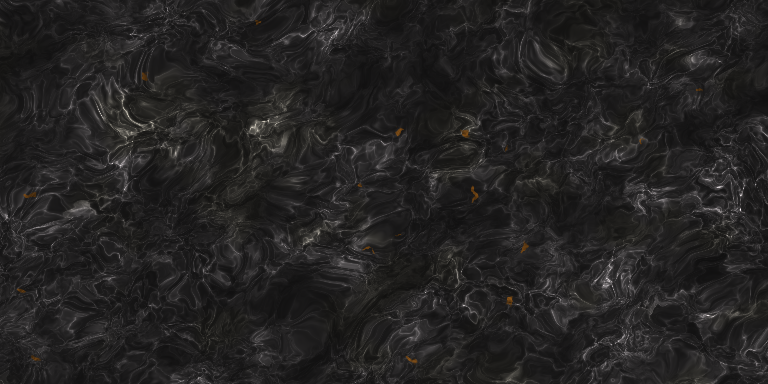
A WebGL 1 fragment shader for this texture:

```glsl
precision highp float;

// Polished black stone: dark clots wrapped in crinkled, thin grey veins.
// Warped cellular edges at three scales form the veins; layered noise adds
// clouds and grain, an exponential sets the tones, and rust flecks lie on top.

uniform vec2 u_resolution;

const mat2 OCTAVE_TURN = mat2(0.8, 0.6, -0.6, 0.8);

vec2 hash2(vec2 p) {
  vec3 h = fract(p.xyx * vec3(0.1031, 0.1030, 0.0973));
  h += dot(h, h.yzx + 33.33);
  return fract((h.xx + h.yz) * h.zy);
}

mat2 rotation(float angle) {
  float c = cos(angle), s = sin(angle);
  return mat2(c, s, -s, c);
}

float valueNoise(vec2 p) {
  vec2 cell = floor(p), f = fract(p);
  f = f * f * (3.0 - 2.0 * f);
  float low = mix(hash2(cell).x, hash2(cell + vec2(1.0, 0.0)).x, f.x);
  float high = mix(hash2(cell + vec2(0.0, 1.0)).x, hash2(cell + 1.0).x, f.x);
  return mix(low, high, f.y);
}

// Three octaves, centred on zero
float layeredNoise(vec2 p) {
  float sum = 0.0, weight = 0.57;
  for (int i = 0; i < 3; i++) {
    sum += weight * (valueNoise(p) - 0.5);
    p = OCTAVE_TURN * p * 2.03 + 17.3;
    weight *= 0.5;
  }
  return sum;
}

vec2 warp(vec2 p, float frequency, float amount) {
  vec2 q = p * frequency;
  return p + amount * vec2(layeredNoise(q), layeredNoise(q + 37.7));
}

// x: gap between the two nearest seeds, zero on cell edges; y: cell random
vec2 cellular(vec2 p) {
  vec2 base = floor(p), f = fract(p);
  float nearest = 8.0, second = 8.0, id = 0.0;
  for (int j = -1; j <= 1; j++) {
    for (int i = -1; i <= 1; i++) {
      vec2 offset = vec2(float(i), float(j));
      vec2 seed = hash2(base + offset);
      float d = length(offset + seed - f);
      if (d < nearest) {
        second = nearest;
        nearest = d;
        id = fract(seed.x * 7.0 + seed.y * 13.0);
      } else {
        second = min(second, d);
      }
    }
  }
  return vec2(second - nearest, id);
}

// Thin bright cell edges that fade in and out in patches
float veins(vec2 edge, vec2 p, float patchScale, float sharpness) {
  float visible = smoothstep(-0.15, 0.17, layeredNoise(p * patchScale));
  return visible * exp(-edge.x * sharpness);
}

// Sparse ragged ellipses, one at most per grid cell
float flecks(vec2 p, float frequency, float chance) {
  vec2 q = p * frequency, cell = floor(q);
  vec2 place = hash2(cell + 51.0), shape = hash2(cell + 93.0);
  vec2 d = rotation(shape.x * 3.1416) * (fract(q) - mix(vec2(0.25), vec2(0.75), place));
  float size = mix(0.6, 1.2, shape.y);
  float inside = 1.0 - smoothstep(0.6, 1.15, length(d / vec2(0.085, 0.045)) / size);
  return inside * step(hash2(cell + 131.0).x, chance);
}

void main() {
  vec2 p = gl_FragCoord.xy / u_resolution.y;

  // Slanted, slightly stretched and crumpled stone space
  vec2 slanted = rotation(-0.45) * p * vec2(0.85, 1.1) + 20.0;
  vec2 stone = warp(warp(slanted, 5.0, 0.16), 22.0, 0.085);

  // Veins at three scales
  vec2 coarse = cellular(stone * 17.0);
  vec2 medium = cellular(stone * 33.0 + 40.0);
  vec2 fine = cellular(stone * 62.0 + 80.0);
  float veining = 2.2 * veins(coarse, slanted, 6.0, 9.0)
                + 2.0 * veins(medium, slanted + 5.0, 9.0, 8.0)
                + 1.4 * veins(fine, slanted + 9.0, 13.0, 6.0);

  // Broad clouds, dark clots, flat cell tones and fine grain
  float cloud = 2.0 * layeredNoise(p * 2.6 + 3.0);
  float clots = 3.2 * layeredNoise(stone * 14.0);
  float cellTone = 0.9 * (medium.y - 0.5) * smoothstep(0.0, 0.2, medium.x);
  float grain = 3.0 * layeredNoise(stone * vec2(65.0, 95.0));

  float level = veining + cloud + clots + cellTone + grain - 0.8;
  float tone = 0.045 + 0.088 * exp(0.5 * level);

  // Near neutral grey with faint olive patches
  vec3 neutral = vec3(1.02, 0.985, 1.0), olive = vec3(1.03, 1.0, 0.93);
  vec3 color = tone * mix(neutral, olive, smoothstep(0.0, 0.25, layeredNoise(slanted * 8.0 + 60.0)));

  // Rust flecks, mottled by the grain
  vec3 rust = vec3(0.47, 0.28, 0.07) * clamp(0.85 + 0.4 * grain, 0.4, 1.3);
  float fleck = flecks(warp(p, 45.0, 0.035), 7.0, 0.2);
  color = mix(color, rust, 0.85 * fleck);

  gl_FragColor = vec4(clamp(color, 0.0, 1.0), 1.0);
}
```
